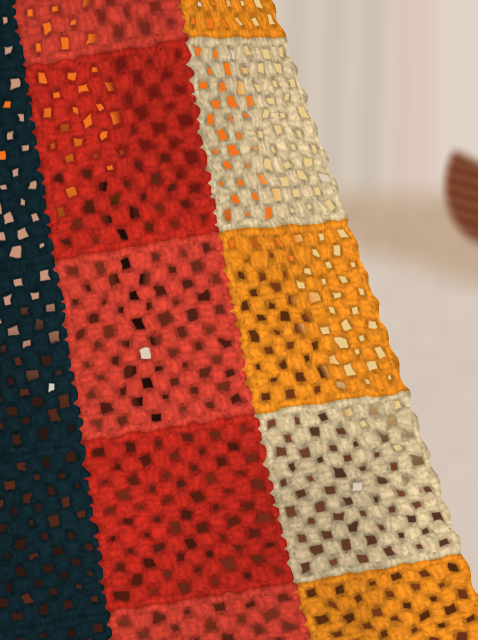
Write a WebGL 1 fragment shader that draws this texture.

```glsl
precision highp float;
// Draped crochet blanket of granny squares in three strips, before a soft blurred room.
uniform vec2 u_resolution;

#define NAVY vec3(0.075, 0.155, 0.18)
#define RED vec3(0.72, 0.16, 0.115)
#define CORAL vec3(0.79, 0.25, 0.19)
#define AMBER vec3(0.89, 0.53, 0.13)
#define CREAM vec3(0.82, 0.73, 0.57)
#define BROWN vec3(0.37, 0.16, 0.09)
#define ORANGE vec3(0.95, 0.45, 0.12)
#define PALE vec3(0.92, 0.79, 0.53)
#define PEACH vec3(0.78, 0.58, 0.48)
#define ROUNDS 6.0
#define HOLE_SIZE 0.27
#define FUZZ 0.007

float hash(vec2 p) {
  return fract(sin(dot(p, vec2(127.1, 311.7))) * 43758.5453);
}

float noise(vec2 p) {
  vec2 i = floor(p), f = fract(p);
  f = f * f * (3.0 - 2.0 * f);
  return mix(mix(hash(i), hash(i + vec2(1, 0)), f.x),
             mix(hash(i + vec2(0, 1)), hash(i + vec2(1, 1)), f.x), f.y);
}

// Curtain, cloth, basket and rug, all out of focus
vec3 room(vec2 p) {
  vec3 wall = mix(vec3(0.82, 0.77, 0.71), vec3(0.87, 0.78, 0.74), smoothstep(0.58, 0.65, p.x));
  wall += 0.015 * sin(p.x * 105.0 + 3.0 * p.y) * (1.0 - smoothstep(0.60, 0.66, p.x));
  wall = mix(wall, vec3(0.88, 0.83, 0.78), smoothstep(0.66, 0.70, p.x));
  vec3 ground = mix(vec3(0.76, 0.66, 0.56), vec3(0.84, 0.78, 0.73),
                    smoothstep(-0.04, 0.03, p.y - 0.40 - 0.3 * (p.x - 0.58)));
  ground += 0.02 * (noise(p * 45.0) - 0.5);
  vec3 col = mix(wall, ground, smoothstep(0.27, 0.34, p.y));
  float basket = length((p - vec2(0.765, 0.29)) / vec2(0.072, 0.095));
  basket = (1.0 - smoothstep(0.8, 1.12, basket)) * smoothstep(-0.015, 0.015, p.y - 0.24 - 0.5 * (p.x - 0.72));
  vec3 wicker = vec3(0.47, 0.26, 0.17) + 0.02 * sin(p.y * 330.0 - p.x * 90.0);
  return mix(col, wicker, basket);
}

// Light or shadow seen through a gap of the given strip
vec3 behind(float strip, vec3 yarn, float u, float y, float rnd) {
  vec3 glow = PEACH;
  float reach = 0.50;
  if (strip > 1.5) {
    float outer = smoothstep(0.35, 0.60, u + 0.2 * (rnd - 0.5));
    glow = mix(ORANGE, PALE, outer);
    reach = mix(0.36, 0.68, outer);
  } else if (strip > 0.5) {
    glow = mix(ORANGE, yarn * 0.6, smoothstep(0.42, 0.52, u + 0.1 * (rnd - 0.5)));
    reach = 0.25;
  } else {
    glow = mix(PEACH, ORANGE, step(0.75, rnd) * step(y, 0.3));
  }
  float lit = 1.0 - smoothstep(reach - 0.06, reach + 0.08, y + 0.16 * (rnd - 0.5));
  vec3 dull = mix(BROWN * (0.6 + 0.7 * fract(rnd * 7.3)), yarn * 0.55, 0.3);
  // A dark line of gaps runs down the middle strip
  float fold = step(0.5, strip) * step(strip, 1.5) * (1.0 - smoothstep(0.05, 0.10, abs(u - 0.42)));
  dull = mix(dull, BROWN * 0.35, fold * step(y, 0.66));
  return mix(mix(dull, glow, lit), vec3(0.86, 0.80, 0.72), step(0.99, rnd));
}

// Three double-crochet strands per cluster, fanning out from the centre
float stitches(vec2 g, float r) {
  float t = abs(g.x) > abs(g.y) ? g.y : g.x;
  float ring = floor(r + 0.5), b = r - ring;
  float a = mod(t + ring, 2.0) - 1.0;
  float strand = abs(cos(4.712 * a / (0.80 + 0.45 * b)));
  float puff = 1.0 - 0.14 * a * a - 0.40 * b * b;
  float twist = noise(vec2(t * 5.0 + r * 3.0, r * 5.0 - t * 3.0));
  return puff * (0.89 + 0.16 * sqrt(strand)) * (0.91 + 0.18 * twist);
}

vec3 scene(vec2 p, float px) {
  float y = p.y;
  float edge = 0.425 + 0.345 * y;
  float rim = edge + 0.003 * sin(y * 136.0) + 0.004 * (noise(p * 100.0) - 0.5);
  if (p.x > rim) return room(p);

  // Strips between curved seams, with small whipstitch spurs
  vec2 q = p + FUZZ * (vec2(noise(p * 70.0), noise(p * 70.0 + 37.0)) - 0.5);
  float seamA = 0.023 + y * (0.165 - 0.012 * y);
  float seamB = 0.284 + y * (0.14 + 0.062 * y);
  float spur = q.x + 0.006 * pow(abs(sin(y * 136.0 + 2.0 * noise(vec2(y * 30.0)))), 8.0);
  float strip = step(seamA, spur) + step(seamB, spur);
  float u = strip < 0.5 ? (q.x - seamA) / 0.25 + 1.0
          : strip < 1.5 ? (q.x - seamA) / (seamB - seamA)
          : (q.x - seamB) / (edge - seamB);
  float across = strip + u;

  // Squares shrink a little downward and lean with the drape
  float s = q.y - 0.0586 - 0.045 * max(2.0 - across, 0.0);
  float row = s * (3.178 + 0.4 * s) * (1.0 + 0.064 * max(across - 2.0, 0.0));
  vec2 cell = vec2(strip, floor(row));
  vec2 g = (vec2(u, fract(row)) * 2.0 - 1.0) * ROUNDS;
  float r = max(abs(g.x), abs(g.y));
  float odd = mod(cell.y, 2.0);
  vec3 yarn = strip < 0.5 ? NAVY : strip < 1.5 ? mix(RED, CORAL, odd) : mix(CREAM, AMBER, odd);

  // Gaps lie on a checkerboard of rounds, some nearly closed
  vec2 diag = floor(vec2(g.x + g.y, g.x - g.y) * 0.5 + 0.5);
  vec2 gap = vec2(diag.x + diag.y, diag.x - diag.y);
  float rnd = hash(gap + cell * 17.0);
  vec2 off = g - gap - 0.3 * (vec2(rnd, hash(gap + 5.0)) - 0.5);
  off = abs(off + 0.35 * (rnd - 0.5) * vec2(off.y, -off.x));
  float size = HOLE_SIZE * (0.40 + 0.75 * hash(gap + cell * 9.0 + 3.0));
  vec2 box = off - size * vec2(1.1, 0.95);
  float d = length(max(box, 0.0)) + min(max(box.x, box.y), 0.0) - 0.04;
  d = max(d, max(abs(gap.x), abs(gap.y)) > ROUNDS - 0.5 ? 0.3 : -1.0);

  // Wool shading, seam ridges and broad folds
  float shade = stitches(g, r) * (0.84 + 0.16 * smoothstep(0.0, 0.4, d));
  shade *= 1.0 + 0.06 * smoothstep(5.2, 5.6, r) - 0.18 * smoothstep(5.7, 6.0, r);
  shade *= 0.95 + 0.16 * noise(p * vec2(9.0, 5.0) + 4.0);
  vec3 col = yarn * shade + 0.02 * (noise(p * 220.0) - 0.5);
  float soft = 40.0 * px;
  return mix(behind(strip, yarn, u, y, rnd), col, smoothstep(-soft, soft, d));
}

void main() {
  float px = 1.0 / u_resolution.y;
  vec3 sum = vec3(0.0);
  // Four samples smooth every edge
  for (int i = 0; i < 4; i++) {
    vec2 sub = vec2(mod(float(i), 2.0), floor(float(i) * 0.5)) * 0.5 - 0.25;
    vec2 p = (gl_FragCoord.xy + sub) * px;
    sum += scene(vec2(p.x, 1.0 - p.y), px);
  }
  gl_FragColor = vec4(clamp(sum * 0.25, 0.0, 1.0), 1.0);
}
```
